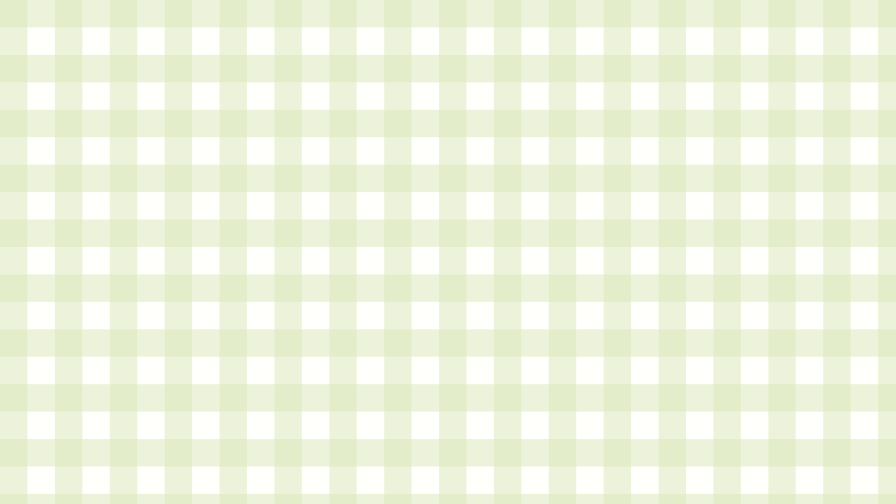
Write a WebGL 2 fragment shader that draws this pattern.

```glsl
#version 300 es
precision highp float;
// Pale green gingham: equal bands run across and down from the top left corner.
// Each pixel counts the bands covering it (none, one or two) and takes
// the matching cloth colour, with edges smoothed over one pixel.

#define REPEATS_DOWN 9.1837   // checks per canvas height
#define BAND_WIDTH 0.5        // band share of one repeat
#define CLOTH vec3(1.0, 1.0, 0.984)
#define SINGLE_BAND vec3(0.931, 0.954, 0.853)
#define CROSSED_BANDS vec3(0.890, 0.930, 0.788)

uniform vec2 u_resolution;
out vec4 fragColor;

// Coverage of the vertical (x) and horizontal (y) bands.
vec2 bandCoverage(vec2 p, float pixel) {
    float halfWidth = 0.5 * BAND_WIDTH;
    vec2 fromCentre = abs(fract(p - halfWidth + 0.5) - 0.5);
    return clamp((halfWidth - fromCentre) / pixel + 0.5, 0.0, 1.0);
}

void main() {
    // Repeat units, measured from the top left corner.
    float pixel = REPEATS_DOWN / u_resolution.y;
    vec2 fromTopLeft = vec2(gl_FragCoord.x, u_resolution.y - gl_FragCoord.y);
    vec2 band = bandCoverage(fromTopLeft * pixel, pixel);

    // Weave the two sets of bands over the cloth.
    vec3 betweenRows = mix(CLOTH, SINGLE_BAND, band.x);
    vec3 alongRows = mix(SINGLE_BAND, CROSSED_BANDS, band.x);
    fragColor = vec4(mix(betweenRows, alongRows, band.y), 1.0);
}
```
